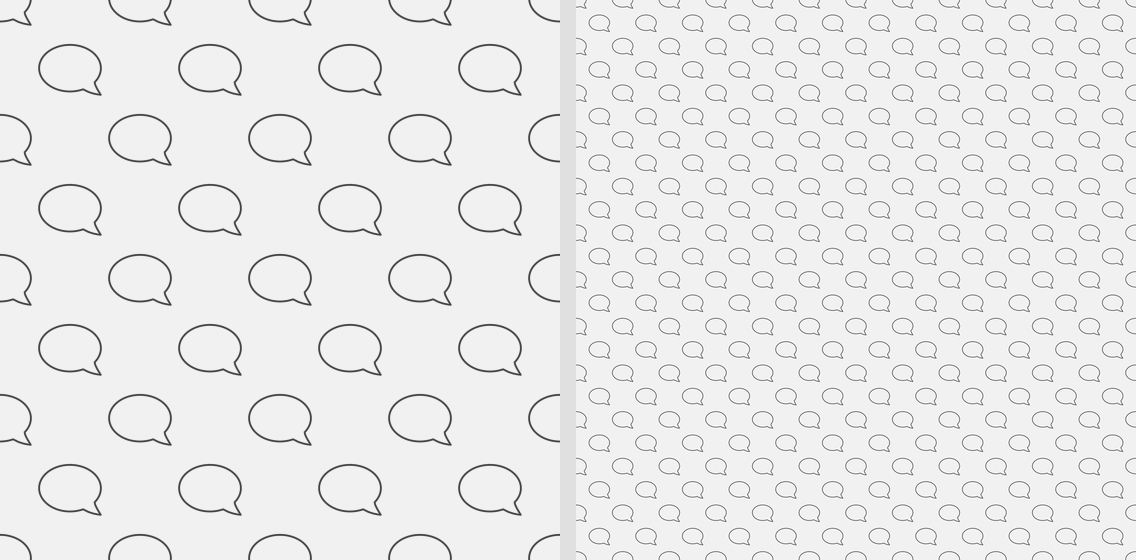
Left: one tile. Right: repeated 3 by 3.
A Shadertoy shader for this pattern:

```glsl
// Thin outlined speech bubbles on pale grey, in a half-drop lattice that tiles.
// Each bubble is the union of an ellipse and a curved tail polygon; its
// distance field is stroked once per lattice, in units of one repeat cell.

#define REPEATS 4.0
#define CENTER vec2(0.5, 0.513)
#define RADII vec2(0.2205, 0.1665)
#define LINE_WIDTH 0.0130
#define SOFTNESS 0.0052
#define PAPER vec3(0.945)
#define INK vec3(0.25)

const int TAIL_POINTS = 11;

// Approximate signed distance to an ellipse, accurate near its outline.
float ellipseDistance(vec2 p, vec2 radii) {
    float k = length(p / radii);
    float slope = length(p / (radii * radii));
    return k * (k - 1.0) / max(slope, 1e-4);
}

// Signed distance to the tail; its root is hidden inside the ellipse.
float tailDistance(vec2 p) {
    vec2 tail[TAIL_POINTS] = vec2[TAIL_POINTS](
        vec2(0.100, -0.075), vec2(0.178, -0.096), vec2(0.177, -0.107),
        vec2(0.181, -0.121), vec2(0.193, -0.146), vec2(0.219, -0.190),
        vec2(0.195, -0.187), vec2(0.166, -0.181), vec2(0.132, -0.170),
        vec2(0.106, -0.157), vec2(0.087, -0.148));
    float nearest = 1e3;
    float side = 1.0;
    for (int i = 0; i < TAIL_POINTS; i++) {
        vec2 a = tail[i];
        vec2 b = tail[(i + 1) % TAIL_POINTS];
        vec2 edge = b - a;
        vec2 toPoint = p - a;
        vec2 offset = toPoint - edge * clamp(dot(toPoint, edge) / dot(edge, edge), 0.0, 1.0);
        nearest = min(nearest, dot(offset, offset));
        // Each crossing of a horizontal ray flips inside and outside.
        if ((a.y > p.y) != (b.y > p.y) &&
            p.x < a.x + edge.x * (p.y - a.y) / edge.y) side = -side;
    }
    return side * sqrt(nearest);
}

// Distance to the outline of the closest bubble of one square lattice.
float bubbleOutline(vec2 p) {
    vec2 local = p - round(p);
    return abs(min(ellipseDistance(local, RADII), tailDistance(local)));
}

void mainImage(out vec4 fragColor, in vec2 fragCoord) {
    vec2 cell = fragCoord / iResolution.xy * REPEATS - CENTER;

    // Two lattices, the second shifted by half a cell both ways.
    float outline = min(bubbleOutline(cell), bubbleOutline(cell + 0.5));

    // Stroke softened by at least part of a pixel.
    float pixel = REPEATS / min(iResolution.x, iResolution.y);
    float soft = max(SOFTNESS, 0.7 * pixel);
    float halfWidth = 0.5 * LINE_WIDTH;
    float stroke = 1.0 - smoothstep(halfWidth - soft, halfWidth + soft, outline);

    fragColor = vec4(mix(PAPER, INK, stroke), 1.0);
}
```
